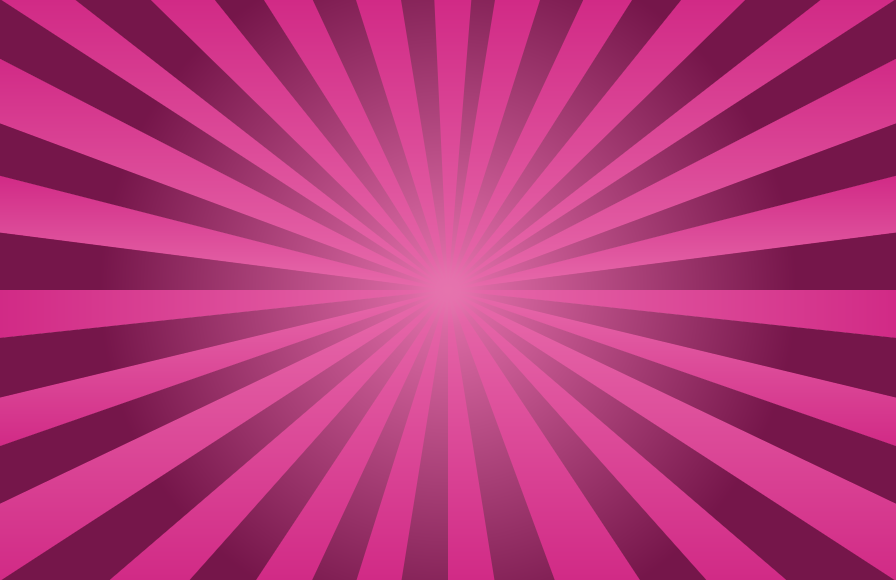
Write a Shadertoy shader that draws this background.

```glsl
// Pink sunburst: uneven rays fanning out from a soft glow at the centre.

const vec3 GLOW       = vec3(0.90, 0.45, 0.68);
const vec3 PINK_INNER = vec3(0.905, 0.42, 0.67);
const vec3 PINK_OUTER = vec3(0.82, 0.165, 0.525);
const vec3 PLUM       = vec3(0.46, 0.085, 0.29);
const float GLOW_RADIUS = 0.60;   // in canvas heights

// Ray edges in degrees away from the horizontal, shared by left and right
const float UPPER_EDGES[12] = float[12](
    7.3, 14.3, 20.4, 27.3, 33.0, 37.9, 44.3, 51.2, 57.6, 65.0, 72.4, 80.8);
const float LOWER_EDGES[9] = float[9](
    6.1, 13.5, 19.2, 25.5, 33.0, 40.6, 48.3, 56.5, 80.9);

// Edges that break the left-right symmetry
const float UPPER_LEFT = 87.3;
const float UPPER_RIGHT = 85.4;
const vec2 LOWER_LEFT = vec2(64.9, 72.5);
const float LOWER_RIGHT = 69.8;

// Flip the ray sign beyond an edge; keep the height of the nearest outer edge
void crossEdge(vec2 q, float degrees, float halfWidth, float pixel,
               inout float raySign, inout float reach) {
    float angle = radians(degrees);
    float side = q.y * cos(angle) - q.x * sin(angle);
    raySign *= clamp(-2.0 * side / pixel, -1.0, 1.0);
    if (side < 0.0) reach = min(reach, halfWidth * tan(angle));
}

void mainImage(out vec4 fragColor, in vec2 fragCoord) {
    float pixel = 1.0 / iResolution.y;
    vec2 p = (fragCoord - 0.5 * iResolution.xy) * pixel;
    vec2 q = abs(p);
    float halfWidth = 0.5 * iResolution.x * pixel;
    float reach = 0.5;
    bool upper = p.y > 0.0;

    // Alternating rays: +1 is plum, -1 is pink
    float raySign = upper ? 1.0 : -1.0;
    if (upper) {
        for (int i = 0; i < 12; i++)
            crossEdge(q, UPPER_EDGES[i], halfWidth, pixel, raySign, reach);
        float last = p.x < 0.0 ? UPPER_LEFT : UPPER_RIGHT;
        crossEdge(q, last, halfWidth, pixel, raySign, reach);
    } else {
        for (int i = 0; i < 9; i++)
            crossEdge(q, LOWER_EDGES[i], halfWidth, pixel, raySign, reach);
        if (p.x < 0.0) {
            crossEdge(q, LOWER_LEFT.x, halfWidth, pixel, raySign, reach);
            crossEdge(q, LOWER_LEFT.y, halfWidth, pixel, raySign, reach);
        } else {
            crossEdge(q, LOWER_RIGHT, halfWidth, pixel, raySign, reach);
        }
        raySign *= clamp(2.0 * q.x / pixel, 0.0, 1.0);
    }
    raySign *= clamp(2.0 * q.y / pixel, 0.0, 1.0);

    // Each pink ray fades over its own height; the level one fades sideways
    float firstRise = halfWidth * tan(radians(LOWER_EDGES[0]));
    bool level = !upper && reach < firstRise + 0.001;
    float fade = level ? q.x / halfWidth : q.y / reach;
    vec3 pink = mix(PINK_INNER, PINK_OUTER, clamp(fade, 0.0, 1.0));

    // Plum rays dissolve into the central glow
    float distanceOut = length(p);
    vec3 plum = mix(GLOW, PLUM, clamp(distanceOut / GLOW_RADIUS, 0.0, 1.0));

    vec3 color = mix(pink, plum, 0.5 + 0.5 * raySign);
    color = mix(GLOW, color, smoothstep(0.0, 0.07, distanceOut));
    fragColor = vec4(color, 1.0);
}
```
